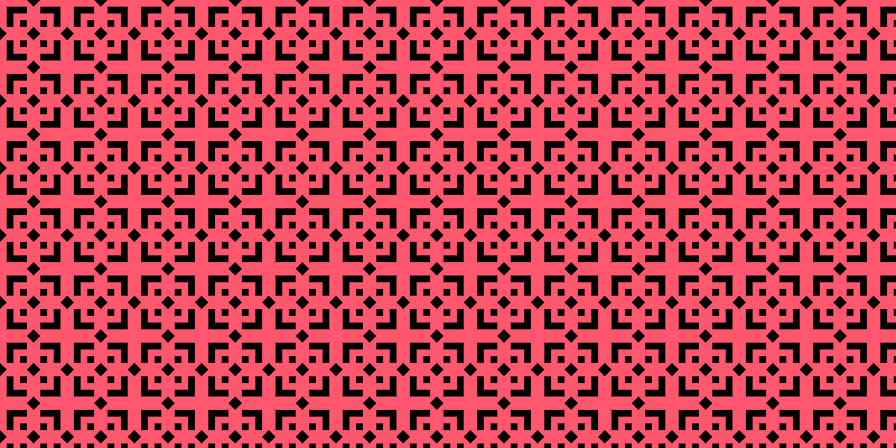
This pattern is drawn by a Shadertoy shader. Its source:

```glsl
float square(vec2 p, float halfSide) {
    vec2 d = abs(p) - halfSide;
    return max(d.x, d.y);
}

float diamond(vec2 p, float halfDiagonal) {
    return (abs(p.x) + abs(p.y) - halfDiagonal) * 0.7071;
}

// Signed distance to the ornament in one quadrant of a unit tile
float ornament(vec2 q) {
    // Corner bracket: a square with its inner part cut away
    float bracket = max(square(q - 0.25, 0.15), 0.3 - max(q.x, q.y));
    float dot4 = square(q - 0.15, 0.05);

    // Diamonds at the tile centre and at the middle of each side
    float gems = min(diamond(q, 0.1),
                 min(diamond(q - vec2(0.5, 0.0), 0.1),
                     diamond(q - vec2(0.0, 0.5), 0.1)));
    return min(min(bracket, dot4), gems);
}

void mainImage(out vec4 fragColor, in vec2 fragCoord) {
    // Tiles are 0.15 of the canvas height, counted from the top left
    float tilePixels = 0.15 * iResolution.y;
    vec2 tile = vec2(fragCoord.x, iResolution.y - fragCoord.y) / tilePixels;

    // Fourfold mirror symmetry about the tile centre
    vec2 quadrant = abs(fract(tile) - 0.5);

    // Coverage over a pixel-wide edge
    float ink = clamp(0.5 - ornament(quadrant) * tilePixels, 0.0, 1.0);
    vec3 coral = vec3(0.995, 0.34, 0.43);
    fragColor = vec4(mix(coral, vec3(0.005, 0.0, 0.0), ink), 1.0);
}
```
